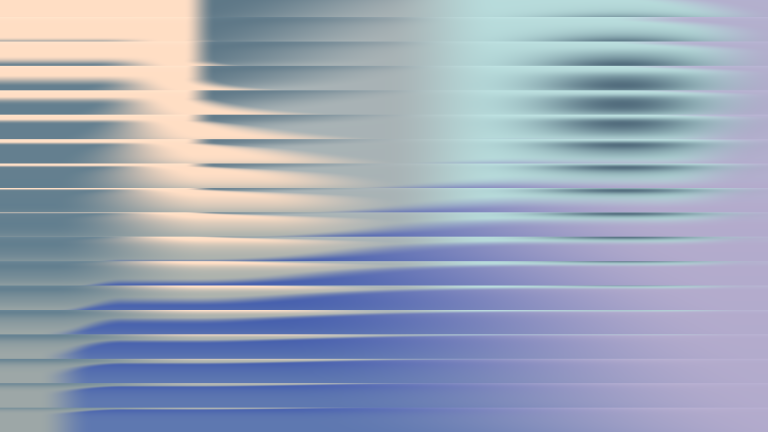
Give the GLSL for this background, as a WebGL 2 fragment shader.

```glsl
#version 300 es
precision highp float;
// Soft pastel colour fields seen through horizontal ribbed glass.

uniform vec2 u_resolution;
out vec4 outColor;

// One inside the range below the edge, falling to zero above it.
float below(float edge, float soft, float v) {
  return 1.0 - smoothstep(edge - soft, edge + soft, v);
}

// The blurred colour fields behind the glass.
vec3 backdrop(vec2 p) {
  vec3 slate = vec3(0.37, 0.47, 0.53);
  vec3 silver = vec3(0.66, 0.70, 0.71);
  vec3 aqua = vec3(0.72, 0.86, 0.86);
  vec3 lilac = vec3(0.70, 0.67, 0.80);
  vec3 cream = vec3(1.0, 0.87, 0.77);
  vec3 beige = vec3(0.68, 0.70, 0.68);
  vec3 teal = vec3(0.36, 0.48, 0.55);
  float upper = smoothstep(0.5, 0.85, p.y);

  // Grey centre, darker towards the top, brightening into aqua.
  float grey = p.x + 0.25 * (1.0 - upper) - 0.12 * smoothstep(0.7, 1.2, p.y);
  vec3 color = mix(slate, silver, smoothstep(0.2, 0.5, grey));
  color = mix(color, aqua, smoothstep(0.50, 0.65, p.x));

  // Lilac at the right edge, leaning inwards at the top.
  float lean = 0.1 * smoothstep(0.88, 1.15, p.y) + 0.04 * below(0.65, 0.15, p.y);
  color = mix(color, lilac, 0.9 * smoothstep(0.89, 1.01, p.x + lean));

  // Dark oval in the aqua field.
  vec2 oval = (p - vec2(0.81, 0.75)) / vec2(0.105, 0.13);
  color = mix(color, vec3(0.29, 0.39, 0.46), 0.92 * exp(-dot(oval, oval)));

  // Cream field, its edge sweeping right as it descends.
  float creamEdge = 0.44 - 0.18 * smoothstep(0.5, 0.82, p.y);
  vec3 warm = mix(beige, cream, smoothstep(0.34, 0.63, p.y));
  color = mix(color, warm, below(creamEdge, mix(0.09, 0.02, upper), p.x));

  // Teal shadow against the left edge.
  float shadow = below(0.17, mix(0.10, 0.04, upper), p.x) * below(0.80, 0.06, p.y);
  color = mix(color, teal, shadow * mix(0.2, 0.95, smoothstep(0.1, 0.5, p.y)));

  // Blue field rising to the right and fading to lilac.
  float crest = 0.28 + 0.25 * smoothstep(0.25, 0.7, p.x)
              - 0.15 * below(0.11, 0.05, p.x);
  float soft = mix(0.05, 0.08, smoothstep(0.3, 0.6, p.x));
  float blueMask = below(crest, soft, p.y) * smoothstep(0.05, 0.12, p.x);
  vec3 blue = mix(vec3(0.37, 0.47, 0.69), vec3(0.27, 0.37, 0.68), smoothstep(0.0, 0.32, p.y));
  blue = mix(blue, lilac, smoothstep(0.4, 1.02, p.x + 0.28 * p.y));
  return mix(color, blue, blueMask);
}

// Each rib bends the view upwards near its top and downwards near its foot.
vec3 ribbedGlass(vec2 p) {
  float rib = fract(p.y / 0.0565);
  float bend = 0.05 * (rib - 0.5) + 0.30 * pow(rib, 5.0)
             - 0.09 * pow(1.0 - rib, 4.0);
  return backdrop(vec2(p.x, p.y + bend)) + 0.03 * pow(rib, 14.0);
}

void main() {
  // Average several heights per pixel to smooth the rib rims.
  vec3 color = vec3(0.0);
  for (int i = 0; i < 6; i++) {
    vec2 offset = vec2(0.0, (float(i) + 0.5) / 6.0 - 0.5);
    color += ribbedGlass((gl_FragCoord.xy + offset) / u_resolution);
  }
  outColor = vec4(color / 6.0, 1.0);
}
```
